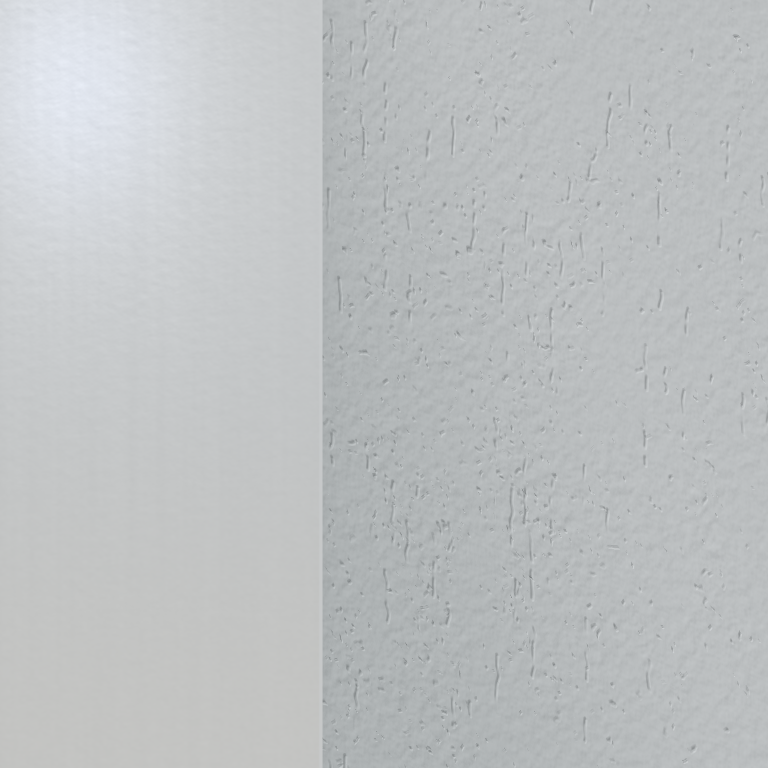
A Shadertoy shader for this texture:

```glsl
const float EDGE_X = 0.420;
const float LIP_WIDTH = 0.0045;
const vec2 GLOW_CENTER = vec2(0.10, 0.89);
const vec2 GLOW_SIZE = vec2(0.13, 0.17);
const vec2 HALO_SIZE = vec2(0.30, 0.38);
const vec3 PANEL_TOP = vec3(0.752, 0.762, 0.765);
const vec3 PANEL_BOTTOM = vec3(0.765, 0.767, 0.760);
const vec3 GLOW_COLOR = vec3(0.062, 0.070, 0.096);
const vec3 HALO_COLOR = vec3(0.072, 0.073, 0.078);
const vec3 PLASTER_DARK = vec3(0.668, 0.688, 0.692);
const vec3 PLASTER_LIGHT = vec3(0.735, 0.748, 0.753);
const vec3 LIP_COLOR = vec3(0.785, 0.795, 0.800);
const vec2 LIGHT_STEP = vec2(-0.0010, 0.0020);
const vec2 SCRATCH_CELL = vec2(0.026, 0.105);
const vec2 PIT_CELL = vec2(0.0150, 0.0175);

float hash(vec2 p) {
    return fract(sin(dot(p, vec2(127.1, 311.7))) * 43758.545);
}

float noise(vec2 p) {
    vec2 cell = floor(p), f = fract(p);
    f = f * f * (3.0 - 2.0 * f);
    float low = mix(hash(cell), hash(cell + vec2(1, 0)), f.x);
    float high = mix(hash(cell + vec2(0, 1)), hash(cell + vec2(1, 1)), f.x);
    return mix(low, high, f.y);
}

float fbm(vec2 p) {
    float sum = 0.0, gain = 0.5;
    for (int i = 0; i < 4; i++) {
        sum += gain * noise(p);
        p = mat2(0.8, 0.6, -0.6, 0.8) * p * 2.03 + 17.3;
        gain *= 0.5;
    }
    return sum;
}

float gaussian(vec2 d) {
    return exp(-dot(d, d));
}

// Where the plaster is rougher: vertical bands, strongest at the lower left
float roughness(vec2 p) {
    float bands = noise(p * vec2(24.0, 9.0) + 4.0);
    float region = gaussian((p - vec2(0.56, 0.36)) / vec2(0.25, 0.42));
    return clamp(0.05 + 0.55 * bands + 0.40 * region, 0.0, 1.0);
}

// Long, thin vertical grooves, one per staggered cell
float scratches(vec2 p, float rough) {
    p.x += 0.014 * (noise(p * vec2(5.0, 3.0)) - 0.5);
    float column = floor(p.x / SCRATCH_CELL.x);
    vec2 q = p / SCRATCH_CELL + vec2(0.0, hash(vec2(column, 7.0)));
    vec2 id = floor(q);
    float present = step(hash(id + 3.1), 0.15 + 0.50 * rough);
    vec2 center = vec2(0.2 + 0.6 * hash(id + 11.7), 0.5);
    vec2 d = (fract(q) - center) * SCRATCH_CELL;
    d.x += 0.0055 * (noise(p * vec2(40.0, 75.0)) - 0.5);
    float halfLength = mix(0.008, 0.046, hash(id + 23.9));
    float dist = length(vec2(d.x, max(abs(d.y) - halfLength, 0.0)));
    float broken = smoothstep(0.25, 0.65, noise(p * vec2(60.0, 95.0)));
    return present * broken * (1.0 - smoothstep(0.0004, 0.0027, dist));
}

// Small ragged holes, scattered by warping two layers of cells
float pits(vec2 p, float rough) {
    vec2 warp = vec2(noise(p * 37.0), noise(p * 37.0 + 53.0)) - 0.5;
    vec2 ragged = vec2(noise(p * 210.0), noise(p * 210.0 + 31.0)) - 0.5;
    float depth = 0.0;
    for (int layer = 0; layer < 2; layer++) {
        float seed = 37.0 * float(layer);
        vec2 q = (p + 0.020 * warp) / (PIT_CELL * (1.0 - 0.26 * float(layer))) + seed * 0.37;
        q.y += hash(vec2(floor(q.x), seed));
        vec2 id = floor(q) + seed;
        float present = step(hash(id + 41.3), 0.62 * rough * rough);
        vec2 center = 0.25 + 0.5 * vec2(hash(id + 5.3), hash(id + 9.7));
        vec2 d = (fract(q) - center) * PIT_CELL + 0.0055 * ragged;
        float radius = mix(0.0014, 0.0042, hash(id + 63.1));
        float hole = 1.0 - smoothstep(0.2 * radius, radius, length(d * vec2(1.0, 0.8)));
        depth = max(depth, present * hole * mix(0.35, 1.0, hash(id + 71.9)));
    }
    return depth;
}

float plasterHeight(vec2 p) {
    float rough = roughness(p);
    float grain = (0.45 + 0.75 * rough) * fbm(p * vec2(100.0, 85.0));
    return grain - 0.75 * scratches(p, rough) - 0.90 * pits(p, rough);
}

vec3 plaster(vec2 p) {
    float light = smoothstep(0.40, 0.90, p.x + 0.28 * (p.y - 0.4));
    light += 0.25 * smoothstep(0.3, 1.0, p.y) + 0.15 * (fbm(p * 6.0) - 0.5);
    vec3 color = mix(PLASTER_DARK, PLASTER_LIGHT, clamp(0.25 + 0.75 * light, 0.0, 1.0));

    // Light from above shades the upper walls of each hollow
    float slope = plasterHeight(p + LIGHT_STEP) - plasterHeight(p - LIGHT_STEP);
    float relief = clamp(slope, -0.8, 0.8);
    color -= 0.135 * max(relief, 0.0) - 0.085 * max(-relief, 0.0);
    float rough = roughness(p);
    color -= 0.045 * scratches(p, rough) + 0.080 * pits(p, rough);
    color += 0.018 * (noise(p * 240.0) - 0.5);

    // Contact shade beside the panel
    return color - 0.022 * exp(-(p.x - EDGE_X) / 0.018);
}

vec3 paintedPanel(vec2 p) {
    vec3 color = mix(PANEL_BOTTOM, PANEL_TOP, smoothstep(0.0, 0.6, p.y));
    float glow = gaussian((p - GLOW_CENTER) / GLOW_SIZE);
    float halo = gaussian((p - GLOW_CENTER) / HALO_SIZE);
    color += GLOW_COLOR * glow + HALO_COLOR * halo;

    // Brush marks and the rippled gloss around the reflection
    float brush = noise(p * vec2(170.0, 5.0)) + noise(p * vec2(75.0, 2.5)) - 1.0;
    vec2 scale = vec2(75.0, 105.0);
    float ripple = fbm(p * scale) - fbm((p + vec2(0.001, 0.003)) * scale);
    color += brush * (0.004 + 0.007 * halo) + ripple * (0.012 + 0.060 * halo);
    return color + 0.006 * (noise(p * 190.0) - 0.5);
}

void mainImage(out vec4 fragColor, in vec2 fragCoord) {
    vec2 p = fragCoord / iResolution.xy;
    float aa = 1.0 / iResolution.x;
    float side = smoothstep(EDGE_X - aa, EDGE_X + aa, p.x);
    float lip = smoothstep(EDGE_X - LIP_WIDTH - aa, EDGE_X - LIP_WIDTH + aa, p.x);
    vec3 panel = mix(paintedPanel(p), LIP_COLOR, 0.65 * lip);
    vec3 color = mix(panel, plaster(vec2(max(p.x, EDGE_X), p.y)), side);
    fragColor = vec4(clamp(color, 0.0, 1.0), 1.0);
}
```
